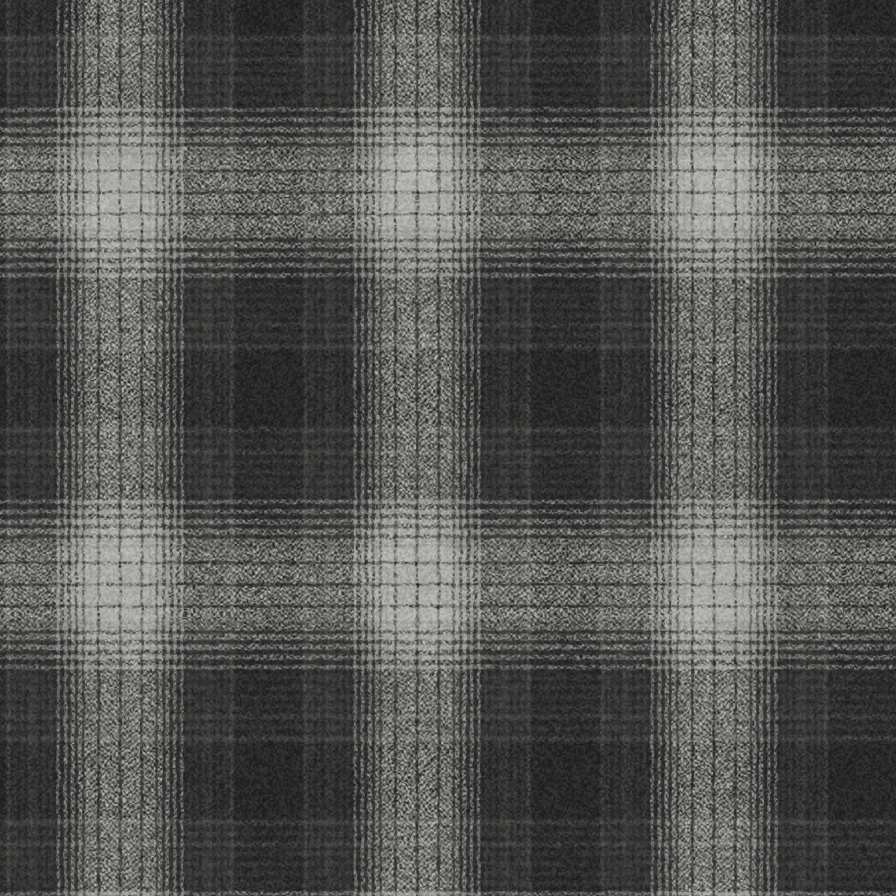
A Shadertoy shader for this texture:

```glsl
// Brushed wool shadow plaid: warp and weft each carry a pale stripe with
// thin dark lines and a fringed edge over charcoal ground. A herringbone
// twill decides which thread shows; noise adds fuzz and uneven yarn.

const float TAU = 6.2831853;

float hash(vec2 p) {
    p = fract(p * vec2(0.1031, 0.1137));
    p += dot(p, p.yx + 33.33);
    return fract((p.x + p.y) * p.x * 43.7);
}

float noise(vec2 p) {
    vec2 i = floor(p), f = fract(p);
    f = f * f * (3.0 - 2.0 * f);
    return mix(mix(hash(i), hash(i + vec2(1, 0)), f.x),
               mix(hash(i + vec2(0, 1)), hash(i + vec2(1, 1)), f.x), f.y);
}

// Signed distance to the nearest repeated stripe centre
float fold(float x, float centre, float period) {
    return mod(x - centre + 0.5 * period, period) - 0.5 * period;
}

// Soft line of the given half width around zero
float line(float d, float halfWidth, float soft) {
    return 1.0 - smoothstep(halfWidth - soft, halfWidth + soft, abs(d));
}

// Yarn tone at distance d from the centre of a pale stripe
float yarnTone(float d, float core, float edge, float pitch, float gap,
               float halfPeriod, float block, float soft, float wear) {
    // charcoal ground with faint pinstripes
    float wave = cos(TAU * (d - edge) / pitch);
    float ground = 0.215 + 0.035 * wave;

    // black block midway between stripes, framed by faint lines
    float m = halfPeriod - d;
    ground = mix(ground, 0.165, line(m, block, 3.0));
    ground += 0.08 * line(m - block - 2.0, 2.0, soft + 0.8);
    ground += 0.06 * line(m - block - 22.0, 2.0, soft + 0.8);

    // pale core crossed by thin dark lines, broken by wear
    float dark = line(d - gap * round(d / gap), 1.2, soft);
    float pale = 0.69 - 0.55 * wear * dark;

    // fringe of alternating yarns, thinning outward
    float outward = smoothstep(core, edge, d);
    float threshold = mix(-0.45, 0.2, outward);
    float yarn = smoothstep(threshold - 0.8, threshold + 0.8, wave);
    float fringe = mix(mix(0.26, 0.19, outward), mix(0.65, 0.54, outward), yarn);

    float stripe = mix(fringe, pale, line(d, core, 6.0));
    return mix(ground, stripe, line(d, edge + 2.0, soft + 0.5));
}

void mainImage(out vec4 fragColor, in vec2 fragCoord) {
    // the cloth is 768 yarn units across
    float unit = 768.0 / iResolution.y;
    vec2 p = fragCoord * unit;
    float soft = max(0.9, 0.7 * unit);

    // slight wander of the yarns
    vec2 q = p + 1.8 * (vec2(noise(p / 4.5), noise(p / 4.5 + 70.0)) - 0.5);
    float dx = fold(q.x, 103.0, 254.5);
    float dy = fold(q.y, 603.0, 336.0);

    float wear = 0.3 + 0.7 * noise(p / 3.0 + 50.0);
    float warp = yarnTone(abs(dx), 28.0, 53.0, 6.2, 18.5, 127.25, 30.0, soft, wear);
    float weft = yarnTone(abs(dy), 34.0, 71.0, 8.6, 18.5, 168.0, 33.0, soft, wear);

    // herringbone twill, reversing every 18.5 units
    float zigzag = abs(fract(dx / 37.0) - 0.5) * 37.0;
    float ragged = 0.7 * noise(p / 3.0 + 20.0);
    float over = 0.48 + 0.19 * sin(TAU * ((q.y + 0.85 * zigzag) / 4.9 + ragged));
    // the opposite diagonal breaks the floats into beads
    over += 0.14 * sin(TAU * ((q.y - 1.1 * zigzag) / 5.3 + ragged));
    over += 0.55 * (noise(p / 1.7) - 0.5);
    float tone = mix(warp, weft, clamp(over, 0.0, 1.0));

    // brushed fuzz, strongest on the dark yarn, and broad uneven wear
    float fuzz = noise(p / 1.6 + 140.0) - 0.5;
    tone += fuzz * mix(0.10, 0.13, smoothstep(0.2, 0.5, tone));
    tone *= 1.0 + 0.07 * (noise(p / 45.0 + 9.0) - 0.5);

    fragColor = vec4((tone - 0.008) * vec3(1.0, 1.003, 0.985), 1.0);
}
```
